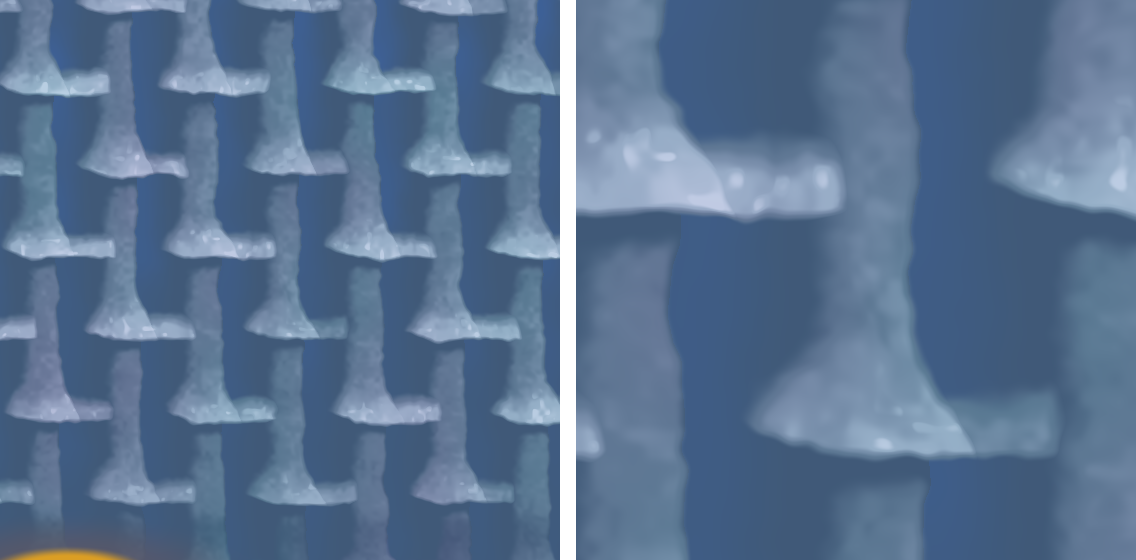
Left: the whole. Right: its middle third, enlarged.
Write a three.js fragment shader that draws this pattern.

```glsl
// Draws a blue plastic basket weave: flared strands stepping in a checkerboard, with dark gaps.
varying vec2 vUv;

float hash(vec2 p) {
  vec3 a = fract(p.xyx * vec3(0.1031, 0.1030, 0.0973));
  a += dot(a, a.yzx + 33.33);
  return fract((a.x + a.y) * a.z);
}

float noise(vec2 p) {
  vec2 i = floor(p), f = fract(p);
  f = f * f * (3.0 - 2.0 * f);
  return mix(mix(hash(i), hash(i + vec2(1.0, 0.0)), f.x),
             mix(hash(i + vec2(0.0, 1.0)), hash(i + 1.0), f.x), f.y);
}

// Brightness of one column's strands; each drops two rows and ends in a flared foot.
float strand(vec2 q, float column) {
  float u = q.x - column;
  float lift = 0.13 * (1.0 - smoothstep(-0.85, -0.25, u));
  float phase = (q.y + lift - column - 1.0) * 0.5;
  float drop = 2.0 * fract(phase);
  float vary = hash(vec2(column + 7.0, floor(phase) + 19.0));

  float flare = smoothstep(1.15, 2.0, drop);
  flare *= flare;
  float left = -0.33 - 0.08 * smoothstep(0.0, 0.7, drop) - 0.25 * flare;
  float right = 0.26 * flare;
  float ledge = 1.0 - smoothstep(1.93, 2.0, drop);

  // Upright stem, brightest on its foot and toward the right edge
  float body = smoothstep(left - 0.13, left + 0.13, u)
             * (1.0 - smoothstep(right - 0.05, right + 0.04, u));
  float shade = mix(0.36, 0.55, drop * 0.5) + (0.28 + 0.16 * vary) * flare;
  shade *= 0.76 + 0.24 * smoothstep(left, right, u);
  float stem = body * shade * smoothstep(0.0, 0.16, drop) * ledge;

  // Short bar bridging from the foot to the next column
  float end = 0.6 + 0.18 * vary;
  float bar = smoothstep(0.0, 0.15, u) * (1.0 - smoothstep(end - 0.1, end + 0.04, u))
            * smoothstep(1.58, 1.86, drop) * ledge * (0.52 + 0.32 * vary);
  return max(stem, bar);
}

void main() {
  float down = 1.0 - vUv.y;
  vec2 q = vec2((vUv.x - 0.026 * down) / 0.1445 - 0.62, (down - 0.026) / 0.1465);

  // Uneven moulding bends every outline a little
  q += 0.07 * (vec2(noise(q * 3.0), noise(q * 3.0 + 40.0)) - 0.5);
  q += 0.03 * (vec2(noise(q * 11.0 + 9.0), noise(q * 11.0 + 70.0)) - 0.5);

  float column = floor(q.x);
  float light = max(strand(q, column), strand(q, column + 1.0));

  // Mottled surface with scattered glints on the raised parts
  float mottle = noise(q * 5.0 + 3.0) - 0.5;
  float grain = noise(q * 15.0 + 20.0) - 0.5;
  float solid = smoothstep(0.1, 0.4, light);
  light += (0.15 * mottle + 0.13 * grain) * (0.45 + 0.55 * solid);
  light += 0.22 * smoothstep(0.7, 0.95, noise(q * 12.0 + 55.0)) * smoothstep(0.5, 0.8, light);
  light *= 1.0 - 0.14 * smoothstep(0.5, 0.9, down);
  light *= 1.0 - 0.5 * smoothstep(0.9, 0.94, down);

  // Gaps turn a purer blue beside each stem and toward the top
  float beside = 1.0 - smoothstep(0.02, 0.5, fract(q.x));
  float blue = beside * (1.0 - 0.75 * down) * (0.4 + 0.6 * noise(q * 1.7));
  vec3 color = mix(vec3(0.25, 0.35, 0.47), vec3(0.24, 0.38, 0.60), blue);
  color = mix(color, vec3(0.37, 0.47, 0.58), smoothstep(0.05, 0.36, light));
  color = mix(color, vec3(0.47, 0.56, 0.67), smoothstep(0.34, 0.58, light));
  color = mix(color, vec3(0.59, 0.68, 0.78), smoothstep(0.55, 0.76, light));
  color = mix(color, vec3(0.74, 0.80, 0.89), smoothstep(0.76, 1.05, light));

  // Drifting violet and teal casts
  color += (noise(q * 0.9 + 13.0) - 0.5) * vec3(0.06, -0.03, 0.01) * solid;

  // Warm spot and its brownish halo at the bottom edge
  float spot = length((vUv - vec2(0.12, -0.03)) * vec2(0.35, 1.0));
  color = mix(color, vec3(0.36, 0.34, 0.40), 0.75 * (1.0 - smoothstep(0.045, 0.12, spot)));
  color = mix(color, vec3(0.86, 0.62, 0.14), 1.0 - smoothstep(0.036, 0.056, spot));

  gl_FragColor = vec4(color, 1.0);
}
```
